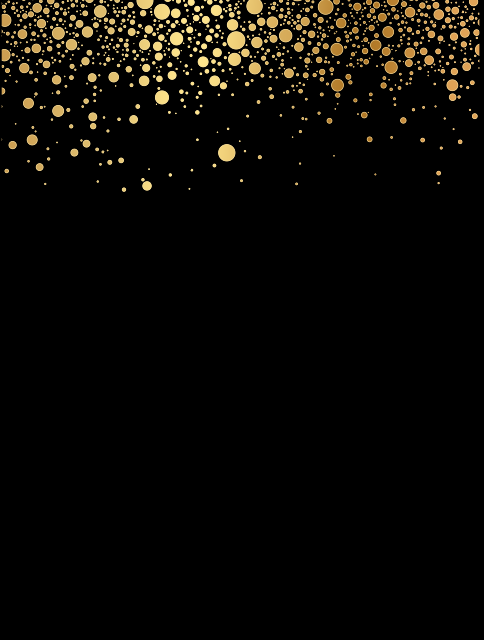
Reproduce this background procedurally as a Shadertoy shader.

```glsl
const int LAYERS = 7;

float hash(vec2 p) {
    return fract(sin(dot(p, vec2(127.1, 311.7))) * 43758.5453);
}

float layerSize(int layer) {
    return 0.056 * pow(0.7, float(layer));
}

mat2 layerTurn(int layer) {
    float a = 0.4 + 1.9 * float(layer);
    return mat2(cos(a), -sin(a), sin(a), cos(a));
}

// Centre and radius of the dot in a cell; the radius is negative if empty
vec3 dotInCell(vec2 cell, int layer) {
    vec2 seed = cell + 17.3 * float(layer);
    float level = float(layer) / float(LAYERS - 1);
    float size = layerSize(layer);
    float r = mix(0.19, 0.28, hash(seed + 3.1));
    vec2 jitter = vec2(hash(seed + 7.7), hash(seed + 13.9));
    vec2 centre = size * (cell + mix(vec2(r), vec2(1.0 - r), jitter)) * layerTurn(layer);

    // Dots thin out with depth, the small ones sooner
    float fall = max(centre.y, 0.0) / mix(0.165, 0.08, level);
    float chance = mix(0.32, 0.95, sqrt(level)) * exp(-fall * fall);
    bool present = hash(seed + 23.5) < chance && centre.y < 0.298;
    return vec3(centre, present ? r * size : -1.0);
}

// Distance from a point to the nearest dot of the larger layers
float clearance(vec2 p, int layer) {
    float gap = 1.0;
    for (int k = 0; k < layer; k++) {
        vec2 home = floor(layerTurn(k) * p / layerSize(k));
        for (int n = 0; n < 9; n++) {
            vec3 disc = dotInCell(home + vec2(n % 3 - 1, n / 3 - 1), k);
            if (disc.z > 0.0) gap = min(gap, length(p - disc.xy) - disc.z);
        }
    }
    return gap;
}

// Gold foil: bright left of centre, bronze on the right
vec3 foil(float u) {
    vec3 gold = mix(vec3(0.80, 0.62, 0.32), vec3(0.87, 0.74, 0.43), smoothstep(0.0, 0.22, u));
    gold = mix(gold, vec3(1.0, 0.90, 0.55), smoothstep(0.2, 0.4, u));
    gold = mix(gold, vec3(0.84, 0.67, 0.35), smoothstep(0.4, 0.6, u));
    gold = mix(gold, vec3(0.69, 0.47, 0.15), smoothstep(0.58, 0.74, u));
    return mix(gold, vec3(0.88, 0.64, 0.34), smoothstep(0.74, 0.95, u));
}

void mainImage(out vec4 fragColor, in vec2 fragCoord) {
    float px = 1.0 / iResolution.y;
    vec2 p = vec2(fragCoord.x, iResolution.y - fragCoord.y) * px;
    float u = fragCoord.x / iResolution.x;
    vec3 color = vec3(0.0);

    if (p.y < 0.33) {
        for (int layer = 0; layer < LAYERS; layer++) {
            vec2 cell = floor(layerTurn(layer) * p / layerSize(layer));
            vec3 disc = dotInCell(cell, layer);
            float away = length(p - disc.xy);
            if (away > disc.z + px) continue;

            // Shrink to fit between the larger dots
            float r = min(disc.z * 0.97, clearance(disc.xy, layer) - 0.0012);
            if (r < 0.0009) continue;

            // Foil face with a pale rim
            float edge = away - r;
            float rim = smoothstep(-0.0022, -0.0006, edge);
            vec3 face = foil(u + 0.12 * (p.y - 0.1));
            face = mix(face, vec3(0.94, 0.85, 0.61), 0.6 * rim);
            color = mix(color, face, smoothstep(0.5 * px, -0.5 * px, edge));
        }
    }

    // Narrow dark margins at the sides
    color *= smoothstep(0.002, 0.005, u) * smoothstep(0.992, 0.989, u);
    fragColor = vec4(color, 1.0);
}
```
